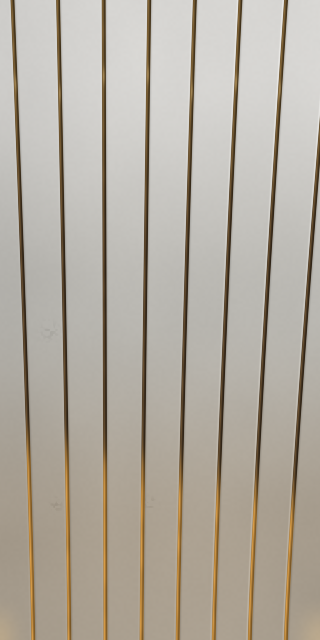
A WebGL 2 fragment shader for this texture:

```glsl
#version 300 es
// Pale satin panels divided by slim brass strips that converge towards the floor.
precision highp float;

uniform vec2 u_resolution;
out vec4 fragColor;

const float LAST_STRIP = 7.0;
const float STRIP_HALF_WIDTH = 0.0061;

const vec3 PANEL_TOP = vec3(0.845, 0.840, 0.828);
const vec3 PANEL_MIDDLE = vec3(0.725, 0.717, 0.694);
const vec3 PANEL_BOTTOM = vec3(0.672, 0.630, 0.568);
const vec3 BRASS_UPPER = vec3(0.40, 0.31, 0.17);
const vec3 BRASS_SHADE = vec3(0.29, 0.22, 0.14);
const vec3 BRASS_LIT = vec3(0.67, 0.48, 0.21);
const vec3 GLINT = vec3(0.74, 0.62, 0.40);

float hash(vec2 p) {
    p = fract(p * vec2(0.1031, 0.1130));
    p += dot(p, p.yx + 33.33);
    return fract((p.x + p.y) * p.x * 41.7);
}

float noise(vec2 p) {
    vec2 cell = floor(p);
    vec2 f = fract(p);
    f = f * f * (3.0 - 2.0 * f);
    float low = mix(hash(cell), hash(cell + vec2(1.0, 0.0)), f.x);
    float high = mix(hash(cell + vec2(0.0, 1.0)), hash(cell + vec2(1.0, 1.0)), f.x);
    return mix(low, high, f.y);
}

// Soft bell of height one around a centre.
float bell(float x, float center, float width) {
    float k = (x - center) / width;
    return exp(-k * k);
}

// x: signed distance to the nearest strip, y: index of that strip.
vec2 nearestStrip(float x, float drop) {
    float lean = 1.0 - pow(1.0 - drop, 1.2);
    float first = mix(0.039, 0.104, lean);
    float spacing = mix(0.1425, 0.1128, lean);
    float id = clamp(round((x - first) / spacing), 0.0, LAST_STRIP);
    return vec2(x - first - id * spacing, id);
}

// A faint patch of scuffed paint.
float smudge(vec2 p, vec2 center, float radius) {
    float patchMask = bell(length(p - center), 0.0, radius);
    return patchMask * smoothstep(0.45, 0.75, noise(p * 130.0));
}

vec3 panelColor(vec2 uv, vec2 p, float drop) {
    vec3 color = mix(PANEL_TOP, PANEL_MIDDLE, smoothstep(0.08, 0.52, drop));
    color = mix(color, PANEL_BOTTOM, smoothstep(0.46, 0.86, drop));
    // Light falls off to the left and in the lower right corner.
    color *= 1.0 - 0.05 * bell(uv.x, 0.0, 0.22);
    color *= 1.0 - 0.05 * smoothstep(0.7, 1.0, uv.x) * smoothstep(0.5, 1.0, drop);
    // Warm bounce from the floor at both sides.
    float side = bell(uv.x, 0.0, 0.05) + bell(uv.x, 1.0, 0.06);
    color += vec3(0.09, 0.06, 0.01) * side * smoothstep(0.93, 1.0, drop);
    // Satin mottling and scuffs.
    color += 0.012 * (noise(p * vec2(9.0, 7.0)) - 0.5);
    color += 0.008 * (noise(p * 110.0) - 0.5);
    float scuffs = smudge(p, vec2(0.155, 0.965), 0.028)
                 + smudge(p, vec2(0.175, 0.422), 0.020)
                 + smudge(p, vec2(0.470, 0.427), 0.020);
    return color - 0.045 * scuffs;
}

// across runs from -1 at the left edge of a strip to 1 at its right edge.
vec3 brassColor(float across, float id, float drop) {
    float variation = hash(vec2(id + 3.0, 7.0));
    vec3 color = mix(BRASS_UPPER, BRASS_SHADE, smoothstep(0.10, 0.42, drop));
    float litFrom = 0.64 + 0.012 * id;
    float lit = smoothstep(litFrom, litFrom + 0.10, drop);
    color = mix(color, BRASS_LIT, lit);
    color *= 0.95 + 0.10 * noise(vec2(id * 9.0, drop * 40.0));
    // Rounded profile: dark right flank, brighter ridge on the left.
    color *= 1.0 - 0.38 * bell(across, 0.6, 0.4) * (1.0 - 0.3 * lit);
    color += vec3(0.20, 0.15, 0.08) * bell(across, -0.45, 0.30) * (0.55 + 0.2 * lit);
    // Lamp reflection near the top.
    float glint = bell(drop, 0.115 + 0.035 * variation, 0.014);
    return mix(color, GLINT, 0.65 * glint * bell(across, -0.1, 0.55));
}

void main() {
    vec2 uv = gl_FragCoord.xy / u_resolution;
    vec2 p = gl_FragCoord.xy / u_resolution.x;
    float pixel = 1.0 / u_resolution.x;
    float drop = 1.0 - uv.y;

    vec2 strip = nearestStrip(uv.x, drop);
    vec3 color = panelColor(uv, p, drop);

    // Bright panel lip on the left and a soft shadow on the right of each strip.
    float lip = 0.3 + 0.7 * smoothstep(3.0, 6.0, strip.y);
    color += 0.07 * lip * bell(strip.x, -STRIP_HALF_WIDTH - 0.003, 0.0025);
    color *= 1.0 - 0.14 * bell(strip.x, STRIP_HALF_WIDTH, 0.004);

    float edge = abs(strip.x) - STRIP_HALF_WIDTH;
    float coverage = 1.0 - smoothstep(-0.6 * pixel, 0.6 * pixel, edge);
    vec3 brass = brassColor(strip.x / STRIP_HALF_WIDTH, strip.y, drop);
    fragColor = vec4(mix(color, brass, coverage), 1.0);
}
```
